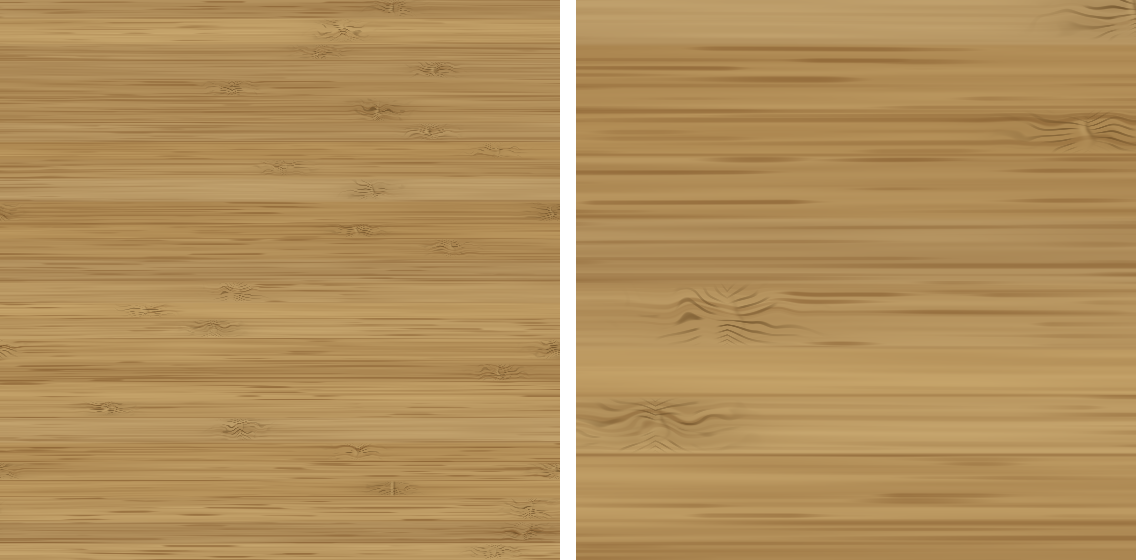
Left: the whole. Right: its middle third, enlarged.
Write a three.js fragment shader that draws this texture.

```glsl
// Bamboo board: narrow horizontal strips with fine fibres, short dashes and scattered nodes.
#define ROWS 28.0
#define NODE_SHARE 0.85
#define NODE_SIZE vec2(0.036, 0.014)
#define FIBRE_STRENGTH 0.62
#define DASH_STRENGTH 0.68
#define DARK_WOOD vec3(0.612, 0.468, 0.277)
#define LIGHT_WOOD vec3(0.760, 0.638, 0.434)
#define FIBRE_COLOR vec3(0.52, 0.355, 0.175)
#define NODE_COLOR vec3(0.40, 0.285, 0.135)
#define SCAR_COLOR vec3(0.79, 0.67, 0.45)

varying vec2 vUv;

float hash(vec2 p) {
  vec3 q = fract(vec3(p.xyx) * 0.1031);
  q += dot(q, q.yzx + 33.33);
  return fract((q.x + q.y) * q.z);
}

float noise(vec2 p) {
  vec2 i = floor(p);
  vec2 f = fract(p);
  f = f * f * (3.0 - 2.0 * f);
  float low = mix(hash(i), hash(i + vec2(1.0, 0.0)), f.x);
  float high = mix(hash(i + vec2(0.0, 1.0)), hash(i + 1.0), f.x);
  return mix(low, high, f.y);
}

// Random value of a strip, blended softly into the next one at its top edge.
float stripValue(float strip, float seed) {
  float id = floor(strip);
  float edge = smoothstep(0.92, 1.0, fract(strip));
  return mix(hash(vec2(id, seed)), hash(vec2(id + 1.0, seed)), edge);
}

// Thin tapering lines, one per lane, broken along x where their noise is low.
float fibres(vec2 p, float lanes, float breaks, float share, float seed) {
  float lane = floor(p.y * lanes);
  float offset = 0.4 * (hash(vec2(lane, seed)) - 0.5);
  float along = noise(vec2(p.x * breaks + 40.0 * hash(vec2(lane, seed + 1.0)), lane + 0.5));
  float body = smoothstep(1.0 - share, 1.25 - share, along);
  float halfWidth = 0.12 + 0.2 * body;
  float away = abs(fract(p.y * lanes) - 0.5 - offset);
  return body * smoothstep(halfWidth, halfWidth * 0.3, away);
}

void main() {
  vec2 p = vUv;
  float strip = p.y * ROWS + 0.12 * sin(p.y * 43.0) + 0.05 * sin(p.y * 97.0);
  float id = floor(strip);
  float across = fract(strip);
  float inside = smoothstep(0.0, 0.15, across) * smoothstep(1.0, 0.85, across);

  // One node at a random place along most strips.
  float hasNode = step(hash(vec2(id, 5.0)), NODE_SHARE) * inside;
  float kind = hash(vec2(id, 9.0));
  vec2 d = vec2(fract(p.x - hash(vec2(id, 2.0)) + 0.5) - 0.5, (across - 0.5) / ROWS);
  vec2 q = d / NODE_SIZE;
  float node = hasNode * exp(-dot(q, q));
  float rough = noise(p * vec2(75.0, 110.0));

  // Fibres drift gently and swirl around the nodes.
  vec2 g = p;
  g.y += 0.004 * noise(p * vec2(3.0, 9.0));
  g.y += node * (0.004 * sin(d.x * 120.0 + kind * 6.0) + 0.008 * (rough - 0.5));

  // Wood tone: strip brightness, broad bands and fine grain.
  float bright = stripValue(strip, 1.0);
  float tone = 0.12 + 0.28 * bright * bright + 0.08 * bright;
  tone += 0.22 * noise(g * vec2(1.6, 80.0));
  tone += 0.26 * noise(g * vec2(2.5, 190.0) + 31.0);
  tone += 0.26 * noise(g * vec2(9.0, 400.0) + 57.0);
  tone += 0.10 * (noise(p * vec2(5.0, 26.0)) - 0.5);
  vec3 color = mix(DARK_WOOD, LIGHT_WOOD, clamp(tone, 0.0, 1.15));

  // Some strips lean towards a warmer yellow.
  color *= mix(vec3(1.0), vec3(1.015, 0.995, 0.93), stripValue(strip, 4.0));

  // Long fine fibres, denser in the darker strips.
  float lines = fibres(g, 140.0, 2.5, 0.55, 11.0);
  lines = max(lines, 0.75 * fibres(g, 211.0, 5.0, 0.5, 23.0));
  float lineShare = mix(0.8, 0.3, bright) * (0.35 + 0.9 * noise(p * vec2(3.0, 40.0) + 13.0));
  color = mix(color, FIBRE_COLOR, FIBRE_STRENGTH * lines * lineShare);

  // Short bold dashes gathered in patches.
  float dashes = fibres(g, 165.0, 15.0, 0.5, 37.0);
  dashes = max(dashes, fibres(g, 118.0, 10.0, 0.36, 51.0));
  float patches = smoothstep(0.3, 0.75, noise(vec2(p.x * 4.0, id * 7.3)));
  float dashShare = patches * (0.35 + 0.65 * stripValue(strip, 6.0)) + 0.5 * node;
  color = mix(color, FIBRE_COLOR, DASH_STRENGTH * dashes * min(dashShare, 1.0));

  // Dull smudge of the node, and wrinkles that fan out from its middle.
  float smudge = hasNode * exp(-pow(d.x / 0.055, 2.0)) * noise(g * vec2(16.0, 130.0));
  color = mix(color, NODE_COLOR, 0.32 * smudge * kind);
  float fan = q.y * 17.0 / (0.55 + abs(q.x)) + 2.0 * sin(q.x * 4.0 + kind * 6.0);
  float wrinkles = smoothstep(0.3, 1.0, sin(fan + 7.0 * rough));
  wrinkles *= smoothstep(0.25, 0.7, noise(p * vec2(85.0, 150.0) + 5.0));
  color = mix(color, NODE_COLOR, 0.75 * node * wrinkles);

  // Pale crooked scar in the middle, a thin upright line on a few strips.
  float upright = step(0.88, kind);
  float bow = d.x + (0.016 * (rough - 0.5) + 0.004 * q.y * q.y) * (1.0 - upright);
  float height = mix(exp(-q.y * q.y * 3.0), 1.0, upright) * hasNode;
  float scar = exp(-pow(bow / mix(0.0035, 0.0022, upright), 2.0)) * height;
  float shadow = exp(-pow((bow - 0.0045) / 0.0016, 2.0)) * height;
  color = mix(color, SCAR_COLOR, 0.55 * scar * mix(rough, 0.9, upright));
  color = mix(color, NODE_COLOR, 0.5 * shadow * mix(rough, 0.7, upright));

  // Faint broken seam between strips.
  float seamDistance = min(across, 1.0 - across) / ROWS;
  float seam = smoothstep(0.0018, 0.0, seamDistance);
  float seamShare = smoothstep(0.3, 0.8, noise(vec2(p.x * 3.5, floor(strip + 0.5) * 5.7)));
  color = mix(color, FIBRE_COLOR, 0.55 * seam * seamShare);

  gl_FragColor = vec4(color, 1.0);
}
```
